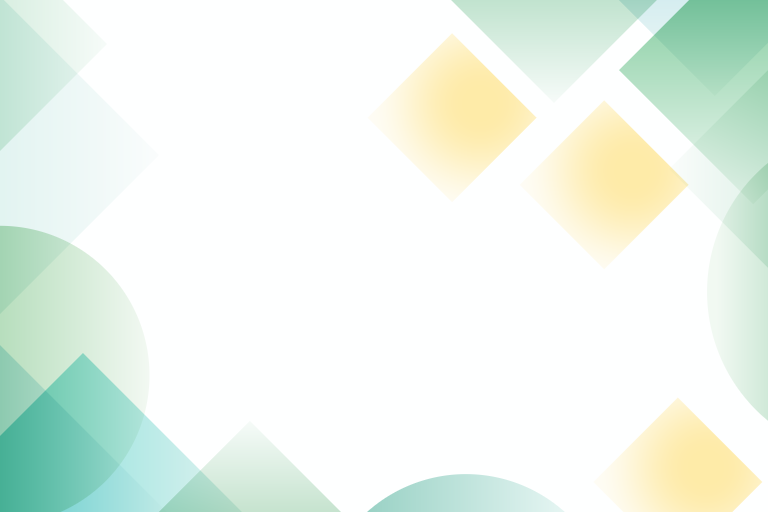
This background is drawn by a WebGL 2 fragment shader. Its source:

```glsl
#version 300 es
precision highp float;

uniform vec2 u_resolution;
out vec4 outColor;

const vec3 PAPER = vec3(0.995, 1.0, 1.0);
const vec3 HAZE = vec3(0.97, 0.985, 0.975);
const vec3 MINT = vec3(0.85, 0.935, 0.88);
const vec3 ICE = vec3(0.89, 0.955, 0.945);
const vec3 LEAF = vec3(0.72, 0.87, 0.74);
const vec3 SAGE = vec3(0.76, 0.89, 0.81);
const vec3 TEAL = vec3(0.50, 0.87, 0.85);
const vec3 EMERALD = vec3(0.54, 0.81, 0.64);
const vec3 GOLD = vec3(1.0, 0.92, 0.66);

// Signed distances
float diamond(vec2 p, vec2 center, float radius) {
    vec2 d = abs(p - center);
    return (d.x + d.y - radius) * 0.70711;
}

float disc(vec2 p, vec2 center, float radius) {
    return length(p - center) - radius;
}

// Smooth coverage of a shape, one pixel wide at its edge
float coverage(float dist, float pixel) {
    return clamp(0.5 - dist / pixel, 0.0, 1.0);
}

// Linear blend of two colours between two positions on an axis
vec3 ramp(vec3 from, vec3 to, float start, float end, float x) {
    return mix(from, to, clamp((x - start) / (end - start), 0.0, 1.0));
}

// Translucent layer: multiplies what lies below
vec3 glaze(vec3 base, vec3 tint, float mask) {
    return base * mix(vec3(1.0), tint, mask);
}

// Golden diamond with a glow set up and right of its center
vec3 goldTile(vec3 base, vec2 p, vec2 center, float pixel) {
    float glowDist = length(p - center - vec2(0.055, 0.028));
    vec3 tint = mix(GOLD, vec3(1.0, 0.99, 0.96), smoothstep(0.03, 0.225, glowDist));
    return glaze(base, tint, coverage(diamond(p, center, 0.165), pixel));
}

void main() {
    // Height spans 0 to 1, width 0 to 1.5
    vec2 p = gl_FragCoord.xy / u_resolution * vec2(1.5, 1.0);
    float px = 1.0 / u_resolution.y;
    vec3 color = PAPER;

    // Upper left diamonds
    color = glaze(color, ramp(ICE, vec3(0.985, 0.99, 0.99), 0.0, 0.31, p.x),
        coverage(diamond(p, vec2(0.0, 0.697), 0.3105), px));
    color = glaze(color, ramp(MINT, HAZE, 0.0, 0.209, p.x),
        coverage(diamond(p, vec2(0.0, 0.914), 0.209), px));

    // Lower left disc and diamonds
    color = glaze(color, ramp(LEAF, vec3(0.955, 0.975, 0.95), 0.0, 0.292, p.x),
        coverage(disc(p, vec2(0.0, 0.267), 0.292), px));
    color = glaze(color, ramp(vec3(0.77, 0.91, 0.93), vec3(0.99), 0.0, 0.32, p.x),
        coverage(diamond(p, vec2(0.0), 0.326), px));
    color = glaze(color, ramp(TEAL, vec3(0.88, 0.95, 0.94), 0.0, 0.47, p.x),
        coverage(diamond(p, vec2(0.162, -0.002), 0.3125), px));

    // Bottom diamond and disc
    color = glaze(color, ramp(vec3(0.78, 0.89, 0.81), HAZE, 0.0, 0.178, p.y),
        coverage(diamond(p, vec2(0.488, -0.03), 0.208), px));
    color = glaze(color, ramp(vec3(0.60, 0.82, 0.77), vec3(0.91, 0.965, 0.955), 0.71, 1.11, p.x),
        coverage(disc(p, vec2(0.910, -0.215), 0.289), px));

    // Upper right diamonds
    color = glaze(color, ramp(HAZE, SAGE, 0.80, 1.0, p.y),
        coverage(diamond(p, vec2(1.082, 1.03), 0.231), px));
    color = glaze(color, ramp(HAZE, vec3(0.84, 0.93, 0.94), 0.81, 1.0, p.y),
        coverage(diamond(p, vec2(1.396, 1.02), 0.2075), px));
    color = glaze(color, ramp(vec3(0.96, 0.98, 0.965), EMERALD, 0.60, 1.0, p.y),
        coverage(diamond(p, vec2(1.471, 0.863), 0.262), px));
    color = glaze(color, ramp(vec3(0.985, 0.99, 0.985), vec3(0.88, 0.945, 0.91), 1.31, 1.50, p.x),
        coverage(diamond(p, vec2(1.52, 0.67), 0.213), px));

    // Right disc
    color = glaze(color, ramp(vec3(0.95, 0.975, 0.95), vec3(0.82, 0.915, 0.85), 1.40, 1.50, p.x),
        coverage(disc(p, vec2(1.707, 0.430), 0.326), px));

    // Golden diamonds
    color = goldTile(color, p, vec2(0.883, 0.770), px);
    color = goldTile(color, p, vec2(1.180, 0.639), px);
    color = goldTile(color, p, vec2(1.324, 0.0586), px);

    outColor = vec4(color, 1.0);
}
```
